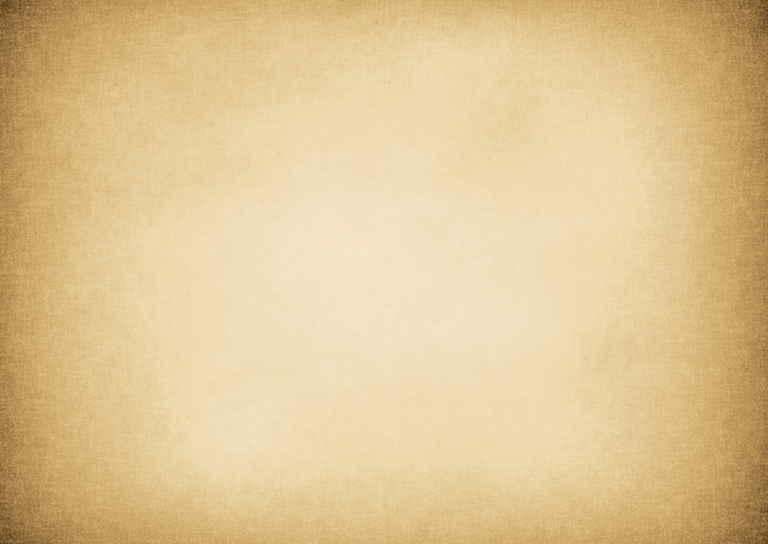
Give the GLSL for this texture, as a Shadertoy shader.

```glsl
vec2 hash2(vec2 cell) {
    vec2 k = vec2(dot(cell, vec2(127.1, 311.7)), dot(cell, vec2(269.5, 183.3)));
    return fract(sin(k) * 4375.85);
}

// Distance to the nearest scattered point
float cellular(vec2 p) {
    vec2 base = floor(p);
    vec2 local = fract(p);
    float nearest = 2.0;
    for (int y = -1; y <= 1; y++) {
        for (int x = -1; x <= 1; x++) {
            vec2 offset = vec2(x, y);
            vec2 delta = offset + hash2(base + offset) - local;
            nearest = min(nearest, dot(delta, delta));
        }
    }
    return sqrt(nearest);
}

// Layered, warped sines, roughly -1 to 1
float clouds(vec2 p, float roughness) {
    float sum = 0.0;
    float gain = 0.6;
    for (int i = 0; i < 7; i++) {
        p = mat2(0.8, 0.6, -0.6, 0.8) * p * 1.75 + vec2(1.7, 4.1);
        p += 0.7 * sin(p.yx * 1.2 + float(i));
        sum += gain * sin(p.x) * sin(p.y);
        gain *= roughness;
    }
    return sum;
}

float blot(vec2 p, vec2 center, vec2 radius) {
    vec2 d = (p - center) / radius;
    return exp(-dot(d, d));
}

// Broad pale and tan areas of the sheet
float stains(vec2 p) {
    float pale = 0.75 * blot(p, vec2(0.43, 0.19), vec2(0.15, 0.10))
               + 0.75 * blot(p, vec2(0.87, 0.91), vec2(0.22, 0.08))
               + 0.35 * blot(p, vec2(0.60, 0.52), vec2(0.20, 0.13))
               + 0.30 * blot(p, vec2(0.92, 0.42), vec2(0.18, 0.12))
               + 0.45 * blot(p, vec2(1.02, 0.19), vec2(0.14, 0.09))
               + 0.45 * blot(p, vec2(1.12, 0.70), vec2(0.13, 0.14))
               + 0.35 * blot(p, vec2(0.17, 0.80), vec2(0.12, 0.06));
    float tan_ = 0.50 * blot(p, vec2(0.37, 0.67), vec2(0.17, 0.05))
               + 0.40 * blot(p, vec2(0.42, 0.80), vec2(0.25, 0.09))
               + 0.45 * blot(p, vec2(0.90, 0.73), vec2(0.08, 0.10))
               + 0.30 * blot(p, vec2(1.10, 0.36), vec2(0.10, 0.06));
    return pale - tan_;
}

// Darkening towards the four edges, strongest in the corners
float edgeWear(vec2 p, float aspect) {
    float side = min(p.x, aspect - p.x);
    float rim = min(p.y, 1.0 - p.y);
    float a = 4.3 * exp(-max(side, 0.0) / 0.22);
    float b = 2.9 * exp(-max(rim, 0.0) / 0.16);
    return pow(pow(a, 1.4) + pow(b, 1.4), 0.714);
}

// Stretched cells read as crossed threads, fine cells as grain
float paperFiber(vec2 p) {
    float weft = cellular(p * vec2(28.0, 150.0)) - 0.45;
    float warp = cellular(p * vec2(150.0, 28.0)) - 0.45;
    float grain = cellular(p * 215.0) - 0.45;
    return 0.35 * weft + 0.35 * warp + 0.75 * grain;
}

// Sparse dark flecks
float flecks(vec2 p, float scale) {
    float rarity = smoothstep(0.80, 1.0, hash2(floor(p * scale)).x);
    vec2 local = fract(p * scale) - 0.5;
    return rarity * smoothstep(0.16, 0.04, length(local));
}

vec3 parchment(float tone) {
    vec3 shades[8] = vec3[8](
        vec3(0.38, 0.27, 0.12), vec3(0.57, 0.43, 0.24),
        vec3(0.71, 0.56, 0.33), vec3(0.81, 0.67, 0.42),
        vec3(0.88, 0.76, 0.54), vec3(0.92, 0.84, 0.66),
        vec3(0.94, 0.88, 0.75), vec3(0.96, 0.92, 0.82));
    vec3 color = shades[0];
    for (int i = 1; i < 8; i++) {
        color = mix(color, shades[i], clamp(tone - float(i) + 1.0, 0.0, 1.0));
    }
    return color;
}

void mainImage(out vec4 fragColor, in vec2 fragCoord) {
    vec2 p = fragCoord / iResolution.y;
    float aspect = iResolution.x / iResolution.y;

    // Ragged drift keeps the stains from looking round
    vec2 drift = vec2(clouds(p * 3.0, 0.6), clouds(p * 3.0 + 7.3, 0.6));
    float wear = edgeWear(p, aspect);
    float tone = 6.2 - wear + stains(p + 0.035 * drift);

    // Mottling, from soft clouds to small blotches
    tone += 0.22 * clouds(p * vec2(2.2, 3.2), 0.65);
    tone += 0.14 * clouds(p * vec2(9.0, 13.0) + drift * 0.3, 0.75);
    tone -= 0.25 * (cellular(p * 38.0 + drift) - 0.45);

    // Surface detail grows rougher where the sheet is worn
    tone += paperFiber(p) * (0.45 + 0.22 * wear);
    tone -= 0.5 * flecks(p + 0.01 * drift, 36.0);

    fragColor = vec4(parchment(tone), 1.0);
}
```
